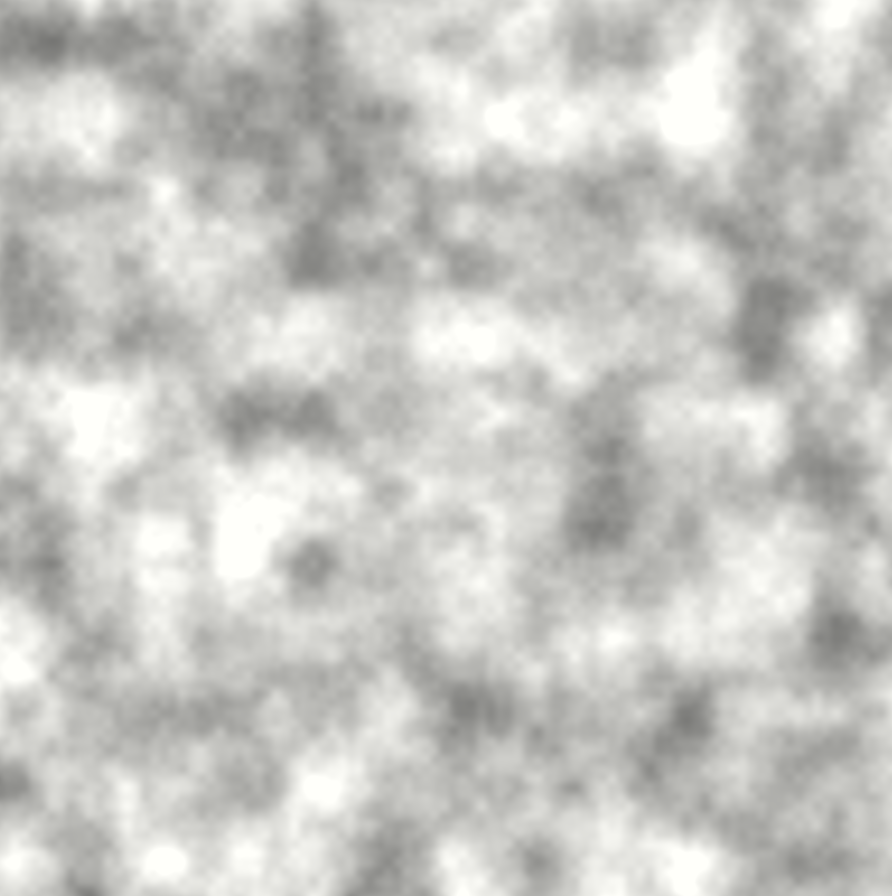
Give the GLSL for this texture, as a WebGL 2 fragment shader.

```glsl
#version 300 es
precision highp float;

uniform vec2 u_resolution;
out vec4 fragColor;

const float CELLS = 12.0;        // coarsest lattice cells per canvas height
const int OCTAVES = 4;
const float GAIN = 0.5;          // amplitude ratio between octaves
const float MEAN_TONE = 0.788;
const float CONTRAST = 0.86;
const vec3 TINT = vec3(1.0, 1.0, 0.98);
const vec2 ORIGIN = vec2(0.8, 0.55);

// Integer hash of a lattice point, 0 to 1
float hash(ivec2 cell, int seed) {
    uint h = uint(cell.x) * 1597334677u ^ uint(cell.y) * 3812015801u ^ uint(seed) * 2798796415u;
    h = (h ^ (h >> 16)) * 2146121005u;
    h = (h ^ (h >> 15)) * 2221713035u;
    h ^= h >> 16;
    return float(h >> 8) / 16777216.0;
}

// Smoothly interpolated lattice values
float valueNoise(vec2 p, int seed) {
    ivec2 cell = ivec2(floor(p));
    vec2 f = fract(p);
    vec2 blend = f * f * (3.0 - 2.0 * f);
    float bottom = mix(hash(cell, seed), hash(cell + ivec2(1, 0), seed), blend.x);
    float top = mix(hash(cell + ivec2(0, 1), seed), hash(cell + ivec2(1, 1), seed), blend.x);
    return mix(bottom, top, blend.y);
}

// Octaves summed and normalised to 0 to 1
float cloud(vec2 p) {
    float sum = 0.0;
    float total = 0.0;
    float amplitude = 1.0;
    for (int i = 0; i < OCTAVES; i++) {
        sum += amplitude * valueNoise(p, i + 1);
        total += amplitude;
        amplitude *= GAIN;
        p *= 2.0;
    }
    return sum / total;
}

void main() {
    vec2 p = gl_FragCoord.xy / u_resolution.y;
    float density = cloud(p * CELLS + ORIGIN);
    float tone = clamp(MEAN_TONE + CONTRAST * (density - 0.5), 0.0, 1.0);
    fragColor = vec4(tone * TINT, 1.0);
}
```
